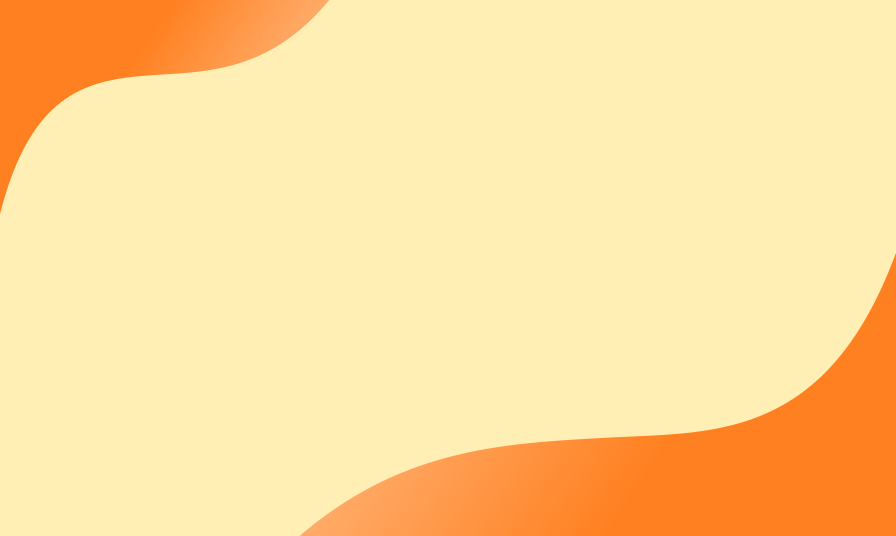
A Shadertoy shader for this background:

```glsl
// Cream field with two orange waves, one in the upper left and one in the lower right.
// Each wave edge is a pair of cubic curves solved for height at a given x;
// each wave is tinted by a slanted linear gradient.

const vec3 CREAM  = vec3(1.0, 0.937, 0.71);
const vec3 ORANGE = vec3(1.0, 0.502, 0.126);
const vec3 PEACH  = vec3(1.0, 0.67, 0.41);

const float ASPECT = 1.675;
const vec2 GRADIENT_AXIS = vec2(0.826, -0.564);

vec2 cubicPoint(vec2 a, vec2 b, vec2 c, vec2 d, float t) {
    float s = 1.0 - t;
    return s * s * s * a + 3.0 * s * s * t * b + 3.0 * s * t * t * c + t * t * t * d;
}

vec2 cubicTangent(vec2 a, vec2 b, vec2 c, vec2 d, float t) {
    float s = 1.0 - t;
    return 3.0 * (s * s * (b - a) + 2.0 * s * t * (c - b) + t * t * (d - c));
}

// Height (x) and slope (y) of a curve that always advances to the right
vec2 curveAt(float x, vec2 a, vec2 b, vec2 c, vec2 d) {
    float low = 0.0, high = 1.0;
    for (int i = 0; i < 18; i++) {
        float mid = 0.5 * (low + high);
        if (cubicPoint(a, b, c, d, mid).x < x) low = mid;
        else high = mid;
    }
    float t = 0.5 * (low + high);
    vec2 tangent = cubicTangent(a, b, c, d, t);
    return vec2(cubicPoint(a, b, c, d, t).y, tangent.y / tangent.x);
}

// Smooth coverage of the area above the curve
float coverAbove(vec2 uv, vec2 curve, vec2 pixel) {
    float edgeWidth = length(vec2(curve.y * pixel.x, pixel.y));
    return clamp(0.5 + (uv.y - curve.x) / edgeWidth, 0.0, 1.0);
}

// Position along the slanted gradient, from 0 at start to 1 at end
float gradientRamp(vec2 uv, float start, float end) {
    float along = dot(uv * vec2(ASPECT, 1.0), GRADIENT_AXIS);
    return clamp((along - start) / (end - start), 0.0, 1.0);
}

vec2 upperEdge(float x) {
    vec2 join = vec2(0.1953, 0.8624);
    if (x < join.x)
        return curveAt(x, vec2(0.0, 0.6004), vec2(0.0391, 0.8581), vec2(0.1146, 0.8537), join);
    return curveAt(x, join, vec2(0.2539, 0.869), vec2(0.3151, 0.8865), vec2(0.3737, 1.0131));
}

vec2 lowerEdge(float x) {
    vec2 join = vec2(0.6771, 0.1834);
    if (x < join.x)
        return curveAt(x, vec2(0.3255, -0.0131), vec2(0.4427, 0.1638), vec2(0.5599, 0.1725), join);
    return curveAt(x, join, vec2(0.7943, 0.1943), vec2(0.9219, 0.1747), vec2(1.0, 0.5284));
}

void mainImage(out vec4 fragColor, in vec2 fragCoord) {
    vec2 uv = fragCoord / iResolution.xy;
    vec2 pixel = 1.0 / iResolution.xy;

    // Wave tints: the pale ends face the middle of the canvas
    vec3 upperColor = mix(ORANGE, PEACH, gradientRamp(uv, -0.294, -0.056));
    vec3 lowerColor = mix(PEACH, ORANGE, gradientRamp(uv, 0.466, 0.936));

    // Layers
    vec3 color = CREAM;
    color = mix(color, upperColor, coverAbove(uv, upperEdge(uv.x), pixel));
    color = mix(lowerColor, color, coverAbove(uv, lowerEdge(uv.x), pixel));

    fragColor = vec4(color, 1.0);
}
```
